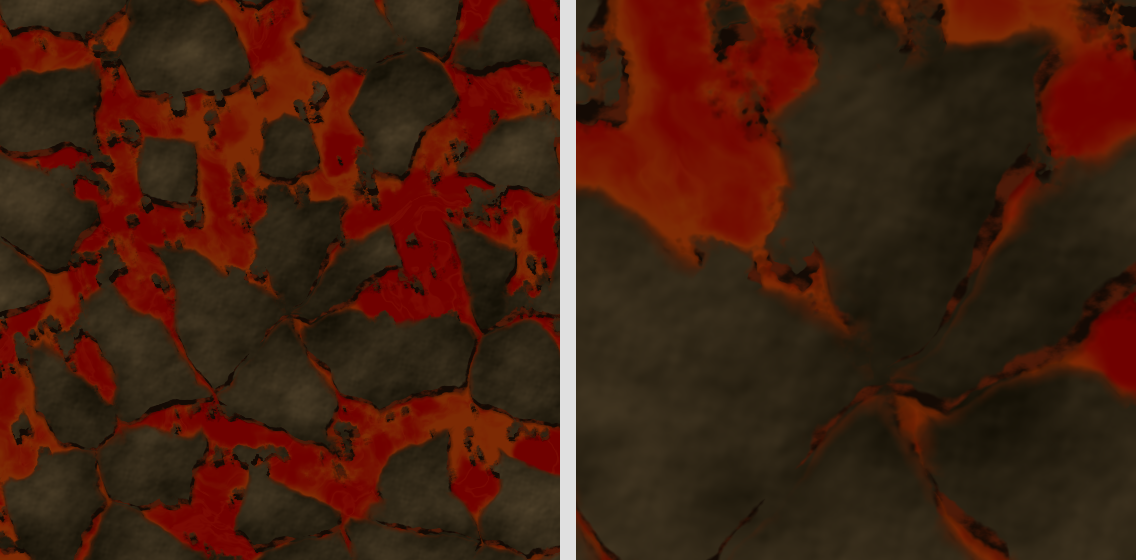
Left: the whole. Right: its middle third, enlarged.
Give the GLSL for this texture, as a Shadertoy shader.

```glsl
// Cracked dark basalt plates floating on glowing red and orange lava.

float hash(vec2 p) {
    vec3 q = fract(p.xyx * vec3(0.1031, 0.1030, 0.0973));
    q += dot(q, q.yzx + 33.33);
    return fract((q.x + q.y) * q.z);
}

vec2 hash2(vec2 p) {
    return vec2(hash(p), hash(p + 71.7));
}

float noise(vec2 p) {
    vec2 i = floor(p), f = fract(p);
    f = f * f * f * (f * (f * 6.0 - 15.0) + 10.0);
    return mix(mix(hash(i), hash(i + vec2(1, 0)), f.x),
               mix(hash(i + vec2(0, 1)), hash(i + vec2(1, 1)), f.x), f.y);
}

float fbm(vec2 p) {
    float sum = 0.0, amp = 0.52;
    for (int i = 0; i < 5; i++) {
        sum += amp * noise(p);
        p = mat2(1.6, 1.2, -1.2, 1.6) * p + 17.3;
        amp *= 0.5;
    }
    return sum;
}

// Distance to the nearest border between Voronoi cells.
float cellBorder(vec2 p) {
    vec2 cell = floor(p), f = fract(p), nearCell, nearest;
    float best = 9.0;
    for (int y = -1; y <= 1; y++)
    for (int x = -1; x <= 1; x++) {
        vec2 g = vec2(x, y);
        vec2 r = g + 0.05 + 0.9 * hash2(cell + g) - f;
        if (dot(r, r) < best) {
            best = dot(r, r);
            nearest = r;
            nearCell = g;
        }
    }
    float border = 9.0;
    for (int y = -2; y <= 2; y++)
    for (int x = -2; x <= 2; x++) {
        vec2 g = nearCell + vec2(x, y);
        vec2 r = g + 0.05 + 0.9 * hash2(cell + g) - f;
        vec2 d = r - nearest;
        if (dot(d, d) > 1e-5) border = min(border, dot(0.5 * (nearest + r), normalize(d)));
    }
    return border;
}

// Signed distance to the plate rim: positive on rock, negative on lava.
float crust(vec2 p) {
    vec2 warp = vec2(fbm(p * 6.0), fbm(p * 6.0 + 40.0)) - 0.5;
    float border = cellBorder((p + 0.07 * warp) * 4.8 + 3.0) / 4.8;
    float gap = mix(0.003, 0.05, smoothstep(0.3, 0.85, noise(p * 5.5 + 9.0)));
    float rough = fbm(p * 26.0);
    float plate = border - gap + 0.022 * (rough - 0.5);
    // Loose rubble gathers close to some rims.
    float rubble = 0.1 * (rough - 0.66) - 0.3 * max(0.0, -plate - 0.02);
    return max(plate, rubble);
}

vec3 lavaColor(vec2 p, float h) {
    vec2 swirl = vec2(fbm(p * 5.0 + 3.0), fbm(p * 5.0 + 23.0));
    float flow = fbm(p * 7.0 + 3.0 * swirl);
    float heat = smoothstep(0.36, 0.72, flow - 0.1 + 0.28 * exp(min(h, 0.0) / 0.013));
    float vein = 1.0 - smoothstep(0.0, 0.05, abs(fbm(p * 9.0 + 4.0 * swirl) - 0.5));
    vec3 lava = mix(vec3(0.44, 0.005, 0.0), vec3(0.49, 0.165, 0.015), heat);
    return lava + vec3(0.03, 0.035, 0.01) * vein * (1.0 - heat);
}

vec3 rockColor(vec2 p, float h) {
    vec2 toLight = vec2(-0.5, 0.86);
    float relief = fbm(p * 10.0);
    float slope = relief - fbm((p + 0.005 * toLight) * 10.0);
    float grain = fbm(p * 45.0) - 0.5;
    float tone = 0.5 + 1.5 * (fbm(p * 7.0 + 31.0) - 0.5) + 0.5 * (relief - 0.5)
               + 3.2 * slope + 0.3 * grain;
    tone += 0.3 * smoothstep(0.0, 0.06, h) - 0.2;
    vec3 rock = mix(vec3(0.125, 0.1, 0.05), vec3(0.265, 0.215, 0.135), clamp(tone, -0.3, 1.3));
    // Pale worn crowns in the middle of the widest plates.
    float crown = smoothstep(0.055, 0.12, h) * smoothstep(0.4, 0.7, relief);
    return rock + vec3(0.1, 0.09, 0.06) * crown;
}

void mainImage(out vec4 fragColor, in vec2 fragCoord) {
    vec2 p = fragCoord / iResolution.y;
    float h = crust(p);

    // Cliff faces hang below and to the right of each plate.
    float drop = mix(0.005, 0.015, noise(p * 14.0 + 5.0));
    float above = crust(p + drop * vec2(-0.35, 1.0));
    float cliff = max(above, crust(p + 0.5 * drop * vec2(-0.35, 1.0)));
    float wall = smoothstep(-0.0015, 0.0015, cliff);
    float upperRim = smoothstep(-0.003, 0.003, h - above);

    vec3 color = lavaColor(p, h);
    color *= 1.0 - 0.25 * smoothstep(-0.008, 0.0, cliff);
    float chips = fbm(p * vec2(50.0, 70.0));
    vec3 wallColor = mix(vec3(0.08, 0.04, 0.015), vec3(0.3, 0.1, 0.03), smoothstep(0.4, 0.7, chips));
    color = mix(color, wallColor, wall);

    // Upper rims melt softly into the lava and take on its glow.
    vec3 rock = rockColor(p, h);
    float glow = upperRim * (1.0 - smoothstep(0.0, 0.011, h));
    rock = mix(rock, vec3(0.31, 0.115, 0.03), 0.65 * glow);
    float softness = mix(0.0015, 0.004, upperRim);
    color = mix(color, rock, smoothstep(-softness, softness, h));

    fragColor = vec4(color, 1.0);
}
```
